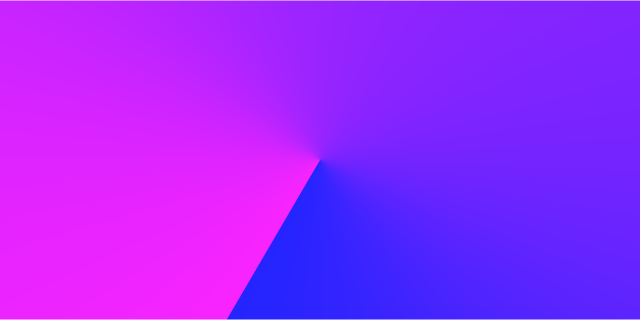
Write a Shadertoy shader that draws this background.

```glsl
// Stretched conic sweep from blue to magenta around the centre, with thin pale lines at top and bottom.

const float TAU = 6.283185;

// Fraction of a turn, counterclockwise from the seam, with a smoothed jump at the seam.
// The turn is elliptical: colours change fastest at right angles to the seam.
float sweep(vec2 p, vec2 seam, float pixel) {
    vec2 q = vec2(dot(p, seam), seam.x * p.y - seam.y * p.x);
    float turn = fract(atan(0.58 * q.y, q.x) / TAU);
    bool onSeam = q.x > 0.0 && abs(q.y) < 0.5 * pixel;
    return onSeam ? 0.5 - q.y / pixel : turn;
}

void mainImage(out vec4 fragColor, in vec2 fragCoord) {
    float pixel = 1.0 / iResolution.y;
    vec2 p = (fragCoord - 0.5 * iResolution.xy) * pixel;

    // Angular gradient, seam pointing down and left
    float seamAngle = radians(239.7);
    vec2 seam = vec2(cos(seamAngle), sin(seamAngle));
    vec3 blue = vec3(0.141, 0.141, 1.0);
    vec3 magenta = vec3(0.975, 0.141, 1.0);
    vec3 color = mix(blue, magenta, sweep(p, seam, pixel));

    // Hairline of white along the top and bottom edges
    float edgeDistance = 0.5 - abs(p.y);
    float hairline = clamp((0.0015 - edgeDistance) / pixel + 0.5, 0.0, 1.0);
    color = mix(color, vec3(1.0), hairline);

    fragColor = vec4(color, 1.0);
}
```
